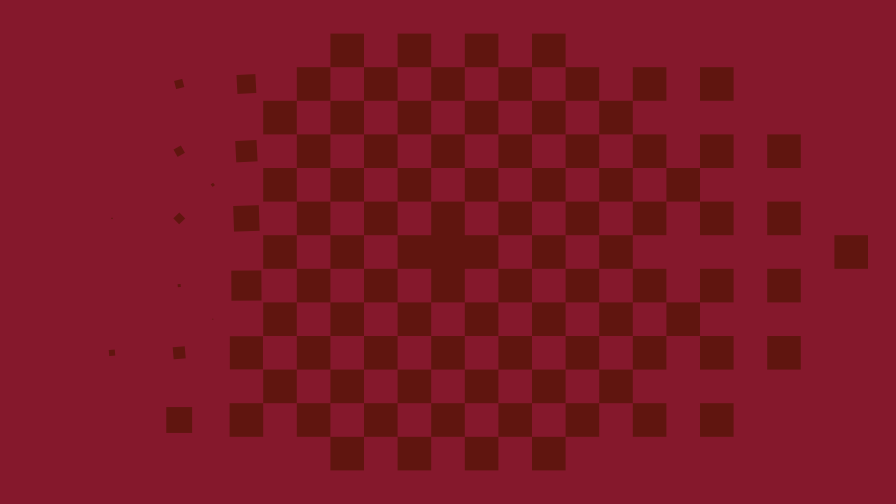
This background is drawn by a WebGL 1 fragment shader. Its source:

```glsl
precision highp float;
// Dark checkerboard medallion on crimson, its left fringe shrinking into turning specks.

uniform vec2 u_resolution;

// 1 where the lattice holds a square; cell (0,0) is the canvas centre
float isOccupied(vec2 cell) {
  vec2 a = abs(cell);
  // The centre and one outlying square break the checker rule
  if (a.y < 0.5 && (a.x < 0.5 || abs(cell.x - 12.0) < 0.5)) return 1.0;
  if (mod(a.x + a.y, 2.0) < 0.5 || a.y > 6.5) return 0.0;
  float oddRow = mod(a.y, 2.0);
  float evenReach = a.y < 0.5 ? 5.0 : 9.0 - a.y;
  float reach = mix(evenReach, min(10.0, 13.0 - a.y), oddRow);
  return step(a.x, reach + 0.5);
}

// Side length of a square, as a fraction of its cell
float squareSize(vec2 cell) {
  float y = cell.y;
  if (cell.x > -5.5) return 1.0;
  if (cell.x > -6.5) return 0.56 + 0.44 * (1.0 - smoothstep(-4.0, 5.5, y));
  if (cell.x > -7.5) return 0.06 + 0.015 * y;
  if (cell.x > -8.5) return y > 0.0 ? 0.25 : 0.0175 * y * y - 0.065 * y + 0.0075;
  return y < -2.0 ? 0.18 : 0.04 * step(abs(y - 1.0), 0.5);
}

// Turn of the shrinking squares, in radians
float squareAngle(vec2 cell) {
  if (cell.x > -5.5 || cell.y < -3.5) return 0.0;
  if (cell.x > -6.5) return 0.05 * smoothstep(-2.0, 3.0, cell.y);
  return cell.y > 0.0 ? 0.9 - 0.13 * cell.y : 0.08;
}

// Smoothed coverage of one square at offset p from its centre
float squareCoverage(vec2 p, float size, float angle, float pixel) {
  float c = cos(angle), s = sin(angle);
  p = abs(vec2(c * p.x + s * p.y, c * p.y - s * p.x));
  vec2 edge = clamp(0.5 + (0.5 * size - p) / pixel, 0.0, 1.0);
  return edge.x * edge.y * step(0.001, size);
}

void main() {
  // Fifteen cells span the canvas height
  float pixel = 15.0 / u_resolution.y;
  vec2 p = (gl_FragCoord.xy - 0.5 * u_resolution) * pixel;
  vec2 home = floor(p + 0.5);

  // Adding neighbour coverage keeps shared edges free of seams
  float ink = 0.0;
  for (int j = -1; j <= 1; j++) {
    for (int i = -1; i <= 1; i++) {
      vec2 cell = home + vec2(float(i), float(j));
      ink += isOccupied(cell)
           * squareCoverage(p - cell, squareSize(cell), squareAngle(cell), pixel);
    }
  }

  vec3 crimson = vec3(0.522, 0.094, 0.173);
  vec3 darkBrown = vec3(0.375, 0.082, 0.059);
  gl_FragColor = vec4(mix(crimson, darkBrown, min(ink, 1.0)), 1.0);
}
```
